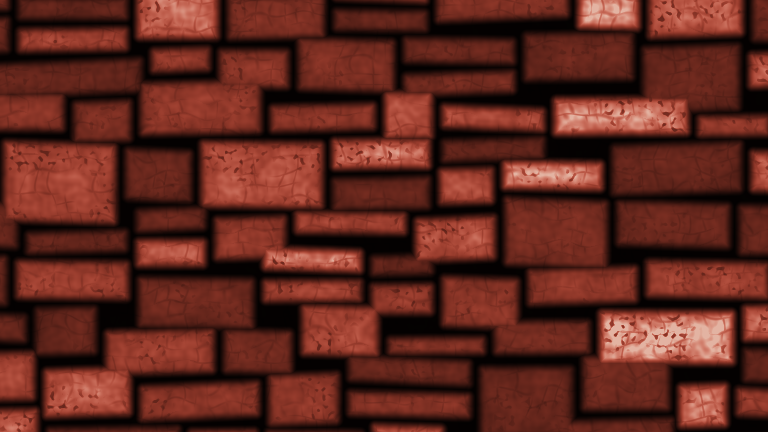
A WebGL 1 fragment shader for this texture:

```glsl
precision highp float;
// Dry-stacked wall of soft-edged red stones with pitted, crazed faces.

uniform vec2 u_resolution;

// Layout, in units of canvas height
const float COURSE_HEIGHT = 0.128;
const float STONE_WIDTH = 0.235;
const float JOINT_JITTER = 0.3;    // share of stone width
const float BED_WANDER = 0.95;     // share of course height
const float SPLIT_HEIGHT = 1.12;   // courses; taller stones may split
const float MAX_TILT = 0.045;
const float CORNER_RADIUS = 0.022;
const float OVERLAP = 0.004;
const float EDGE_FADE = 0.030;
const float PILLOW_DEPTH = 0.060;

// Tone and surface
const float DARK_STONE = 0.41;
const float TONE_SPREAD = 0.50;
const float MAX_TONE = 0.89;
const vec3 CLAY = vec3(1.0, 0.37, 0.27);
const vec3 PALE_BLOOM = vec3(0.0, 0.95, 1.0);
const float PIT_SCALE = 78.0;
const float PIT_STRENGTH = 0.42;
const float CRACK_SCALE = 30.0;
const float CRACK_STRENGTH = 0.13;

float hash(vec2 p) {
  vec3 q = fract(p.xyx * vec3(0.1031, 0.1030, 0.0973));
  q += dot(q, q.yzx + 33.33);
  return fract((q.x + q.y) * q.z);
}

float corner(vec2 cell, vec2 offset) {
  float angle = 6.2832 * hash(cell + 71.0);
  return dot(vec2(cos(angle), sin(angle)), offset);
}

float gradientNoise(vec2 p) {
  vec2 i = floor(p), f = p - i;
  vec2 u = f * f * f * (f * (f * 6.0 - 15.0) + 10.0);
  vec2 e = vec2(1.0, 0.0);
  return mix(mix(corner(i, f), corner(i + e, f - e), u.x),
             mix(corner(i + e.yx, f - e.yx), corner(i + 1.0, f - 1.0), u.x), u.y);
}

// Height of the bed under a course, in courses
float bed(float row, float x) {
  return row + BED_WANDER * gradientNoise(vec2(x * 2.6 + row * 5.3, row * 7.37 + 0.5));
}

// Position of a vertical joint
float joint(float column, float row, float shift) {
  float jitter = JOINT_JITTER * (2.0 * hash(vec2(column, row) + 13.0) - 1.0);
  return (column + jitter - shift) * STONE_WIDTH;
}

float roundedBox(vec2 p, vec2 halfSize) {
  vec2 q = abs(p) - halfSize + CORNER_RADIUS;
  return length(max(q, 0.0)) + min(max(q.x, q.y), 0.0) - CORNER_RADIUS;
}

// Lit tone of one pillow-shaped stone
float stoneTone(vec2 p, vec2 low, vec2 high, vec2 id) {
  vec2 local = p - 0.5 * (low + high);
  local.y -= MAX_TILT * (2.0 * hash(id + 41.0) - 1.0) * local.x;
  float depth = -roundedBox(local, 0.5 * (high - low) + OVERLAP);
  float brightness = hash(id + 5.0);
  float base = DARK_STONE + TONE_SPREAD * brightness * brightness;
  float pillow = mix(0.82, 1.0, smoothstep(0.0, PILLOW_DEPTH, depth));
  return base * pillow * smoothstep(0.0, EDGE_FADE, depth);
}

// Lightest stone over this point, so neighbours overlap softly
float wallTone(vec2 p) {
  float tone = 0.015;
  for (int dy = -1; dy <= 1; dy++) {
    float row = floor(p.y / COURSE_HEIGHT) + float(dy);
    float shift = 9.0 * hash(vec2(row, 3.0));
    for (int dx = -1; dx <= 1; dx++) {
      float column = floor(p.x / STONE_WIDTH + shift) + float(dx);
      vec2 id = vec2(column, row);
      float left = joint(column, row, shift);
      float right = joint(column + 1.0, row, shift);
      float middle = 0.5 * (left + right);
      float bottom = bed(row, middle), top = bed(row + 1.0, middle);
      float isSplit = step(SPLIT_HEIGHT, top - bottom) * step(0.3, hash(id + 29.0));
      float cut = mix(bottom, top, mix(0.42, 0.58, hash(id + 57.0)));
      for (int part = 0; part < 2; part++) {
        float upper = float(part);
        float lowY = mix(bottom, cut, isSplit * upper) * COURSE_HEIGHT;
        float highY = mix(top, cut, isSplit * (1.0 - upper)) * COURSE_HEIGHT;
        vec2 partId = id + isSplit * upper * vec2(101.0, 37.0);
        tone = max(tone, stoneTone(p, vec2(left, lowY), vec2(right, highY), partId));
      }
    }
  }
  return tone;
}

// Fine crazing: a warped grid of broken hairlines
float cracks(vec2 p) {
  vec2 q = p * CRACK_SCALE;
  q += 0.9 * vec2(gradientNoise(q * 0.45), gradientNoise(q * 0.45 + 31.0));
  q.x += 0.5 * hash(vec2(floor(q.y), 8.0));
  vec2 fromLine = 0.5 - abs(fract(q) - 0.5);
  float line = 1.0 - smoothstep(0.0, 0.14, min(fromLine.x, fromLine.y));
  return line * smoothstep(-0.25, 0.3, gradientNoise(q * 0.6 + 9.0));
}

void main() {
  vec2 p = gl_FragCoord.xy / u_resolution.y + vec2(4.0, 6.0);
  float tone = wallTone(p);

  // Weathering, pits and crazing
  float patches = smoothstep(-0.15, 0.35, gradientNoise(p * 10.0));
  float pits = smoothstep(0.12, 0.42, gradientNoise(p * PIT_SCALE)) * patches;
  tone *= 1.0 + 0.16 * gradientNoise(p * 14.0 + 50.0) + 0.14 * gradientNoise(p * 55.0);
  tone *= 1.0 - PIT_STRENGTH * pits * smoothstep(0.2, 0.75, tone);
  tone *= 1.0 - CRACK_STRENGTH * cracks(p);

  tone = min(tone, MAX_TONE);
  gl_FragColor = vec4(CLAY * tone + PALE_BLOOM * pow(tone, 8.0), 1.0);
}
```
